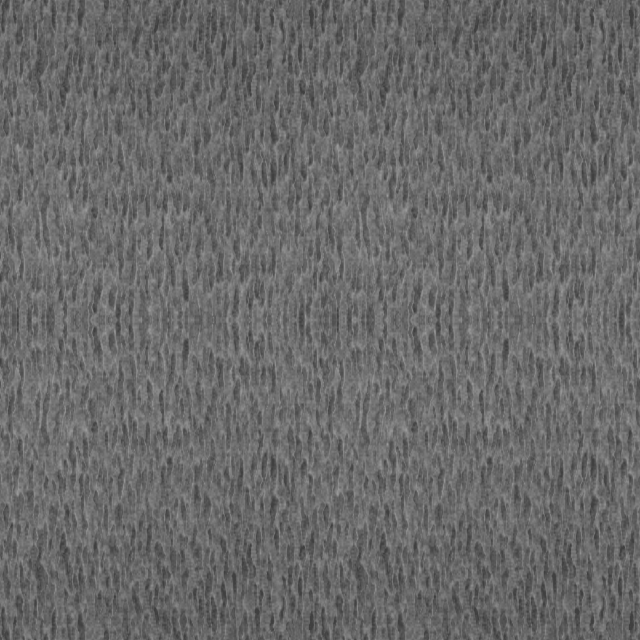
Reproduce this texture procedurally as a WebGL 1 fragment shader.

```glsl
precision highp float;

uniform vec2 u_resolution;

const float TOP_TONE = 0.4;
const float MIDDLE_TONE = 0.449;
const float PIT_DEPTH = 0.165;
const float RIM_LIGHT = 0.06;

float hash(vec2 p) {
  return fract(sin(dot(p, vec2(127.1, 311.7))) * 43758.5453);
}

vec2 hash2(vec2 p) {
  return vec2(hash(p), hash(p + 41.3));
}

// Value noise that wraps horizontally after one unit of p
float noise(vec2 p, vec2 cells, float seed) {
  vec2 g = p * cells;
  vec2 i = floor(g);
  vec2 f = fract(g);
  f = f * f * (3.0 - 2.0 * f);
  float left = mod(i.x, cells.x);
  float right = mod(i.x + 1.0, cells.x);
  float low = mix(hash(vec2(left, i.y) + seed), hash(vec2(right, i.y) + seed), f.x);
  float high = mix(hash(vec2(left, i.y + 1.0) + seed), hash(vec2(right, i.y + 1.0) + seed), f.x);
  return mix(low, high, f.y);
}

// Scattered teardrop gouges: x is the pit shade, y the lit rim
vec2 gouges(vec2 p, vec2 cells, float seed) {
  vec2 g = p * cells;
  vec2 cell = floor(g);
  vec2 shade = vec2(0.0);
  for (int j = -1; j <= 1; j++) {
    for (int i = -1; i <= 1; i++) {
      vec2 id = cell + vec2(float(i), float(j));
      vec2 key = vec2(mod(id.x, cells.x), id.y) + seed;
      vec2 place = hash2(key);
      vec2 size = hash2(key + 17.9);
      float tilt = hash(key + 73.1) - 0.5;
      vec2 d = g - id - 0.5 - 0.8 * (place - 0.5);
      d.x += 0.5 * tilt * d.y;

      // The end nearer the middle line is blunt and deep, the other thin
      float along = d.y / mix(0.4, 0.7, size.y);
      float taper = 0.8 - 0.4 * clamp(along, -1.0, 1.0);
      float across = d.x / (mix(0.19, 0.32, size.x) * taper);
      float edge = length(vec2(across, along));
      float depth = mix(1.0, 0.3, smoothstep(-0.9, 0.9, along));
      depth *= mix(0.5, 1.0, hash(key + 5.7)) * (0.85 - 0.25 * across);
      float pit = depth * (1.0 - smoothstep(0.7, 1.02, edge));
      float rim = smoothstep(0.9, 1.08, edge) * (1.0 - smoothstep(1.1, 1.5, edge));
      rim *= smoothstep(-0.3, 0.8, across - 0.8 * along);
      shade = max(shade, vec2(pit, rim));
    }
  }
  return shade;
}

// Long uneven ridges of the carved surface
float ridges(vec2 p) {
  return 0.5 * noise(p, vec2(44.0, 13.0), 3.0) + 0.5 * noise(p, vec2(92.0, 36.0), 9.0);
}

void main() {
  // Two repeats across, mirrored about the horizontal middle line
  vec2 uv = gl_FragCoord.xy / u_resolution;
  vec2 p = vec2(2.0 * uv.x, abs(2.0 * uv.y - 1.0));

  // Bend and roughen the outlines
  vec2 bent = p;
  bent.x += 0.014 * (noise(p, vec2(6.0, 5.0), 21.0) - 0.5);
  bent.x += 0.007 * (noise(p, vec2(60.0, 50.0), 27.0) - 0.5);
  bent.y += 0.025 * (noise(p, vec2(70.0, 24.0), 33.0) - 0.5);

  // Broad light and dull patches
  float tone = mix(MIDDLE_TONE, TOP_TONE, smoothstep(0.3, 1.0, p.y));
  tone += 0.02 * (noise(p, vec2(4.0, 3.0), 51.0) - 0.5);

  // Ridges lit from one side
  vec2 offset = vec2(0.004, -0.003);
  tone += 0.07 * (ridges(bent) - 0.5);
  tone += 0.15 * (ridges(bent - offset) - ridges(bent + offset));

  // Large and small gouges
  vec2 large = gouges(bent, vec2(25.0, 9.0), 61.0);
  vec2 small = gouges(bent + 0.37, vec2(34.0, 14.0), 87.0);
  float pit = max(large.x, 0.8 * small.x);
  float rim = max(large.y, 0.8 * small.y);
  tone += RIM_LIGHT * rim * (1.0 - pit) - PIT_DEPTH * pit;

  // Fine grain
  tone += 0.09 * (noise(p, vec2(128.0, 90.0), 97.0) - 0.5);
  tone += 0.08 * (noise(p, vec2(200.0, 170.0), 113.0) - 0.5);

  gl_FragColor = vec4(vec3(clamp(tone, 0.25, 0.6)), 1.0);
}
```
